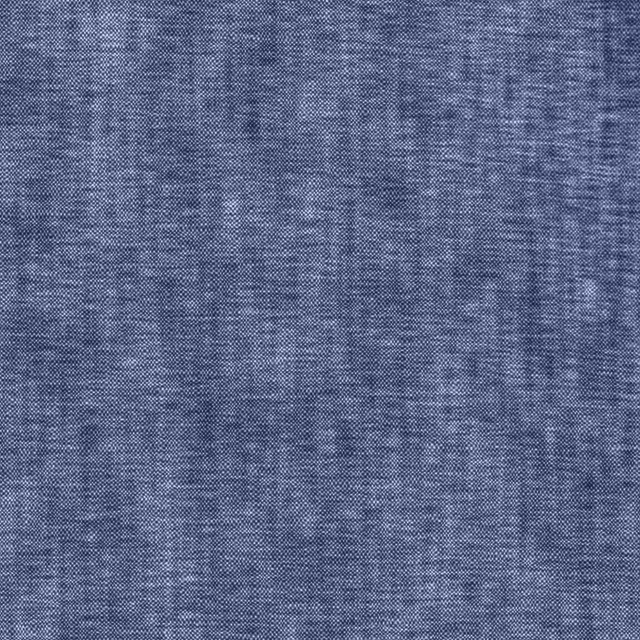
A three.js fragment shader for this texture:

```glsl
// Blue chambray cloth: a fine plain weave of pale and navy threads with slubs.
varying vec2 vUv;

const float TAU = 6.2831853;

vec2 hashGradient(vec2 cell) {
  vec3 p = fract(cell.xyx * vec3(0.1031, 0.1030, 0.0973));
  p += dot(p, p.yzx + 33.33);
  float angle = TAU * fract((p.x + p.y) * p.z);
  return vec2(cos(angle), sin(angle));
}

// Gradient noise, centred on zero
float noise(vec2 p) {
  vec2 cell = floor(p);
  vec2 f = p - cell;
  vec2 ease = f * f * f * (f * (f * 6.0 - 15.0) + 10.0);
  float a = dot(hashGradient(cell), f);
  float b = dot(hashGradient(cell + vec2(1.0, 0.0)), f - vec2(1.0, 0.0));
  float c = dot(hashGradient(cell + vec2(0.0, 1.0)), f - vec2(0.0, 1.0));
  float d = dot(hashGradient(cell + 1.0), f - 1.0);
  return mix(mix(a, b, ease.x), mix(c, d, ease.x), ease.y);
}

// Staggered pale dots where the weft passes over the warp
float weave(vec2 uv) {
  vec2 threads = uv * vec2(157.0, 141.0);
  threads.x += 0.45 * noise(uv * vec2(60.0, 14.0)) + 0.25 * noise(uv * 110.0);
  threads.y += 0.45 * noise(uv * vec2(14.0, 60.0) + 31.0);
  vec2 wave = cos(TAU * threads);
  return wave.x * wave.y;
}

// Uneven thread thickness: short weft dashes and long warp streaks
float slubs(vec2 uv) {
  float weft = noise(uv * vec2(32.0, 215.0) + 7.0);
  float longWeft = noise(uv * vec2(9.0, 120.0) + 53.0);
  float warp = noise(uv * vec2(85.0, 8.0) + 19.0);
  return 1.1 * weft + 0.6 * longWeft + 0.6 * warp;
}

void main() {
  // Gentle sag of the cloth, stronger toward the upper right
  float corner = smoothstep(0.9, 1.8, vUv.x + vUv.y);
  vec2 cloth = vUv + 0.006 * vec2(noise(vUv * 3.0), noise(vUv * 3.0 + 11.0));
  cloth.y += 0.03 * corner * vUv.x;

  // The weave blurs into weft streaks on the right
  float worn = 0.75 * smoothstep(0.55, 1.0, vUv.x + 0.3 * noise(vUv * 4.0))
             * smoothstep(0.1, 0.8, vUv.y);
  float contrast = 1.0 - 0.5 * worn;

  // Broad vertical bands and soft blotches
  float bands = 0.5 * noise(vUv * vec2(9.0, 1.5) + 3.0)
              + 0.5 * noise(vUv * vec2(14.0, 10.0) + 41.0);
  float grain = noise(cloth * vec2(290.0, 270.0) + 5.0);

  float tone = 1.55 * contrast * weave(cloth)
             + slubs(cloth) * (1.0 + 0.5 * worn) + 1.3 * grain + bands;
  tone -= 0.5 * smoothstep(0.16, 0.0, distance(vUv, vec2(1.0)));

  // Skewed brightness keeps navy gaps broad and pale dots sparse
  float light = 0.35 + 0.165 * tone + 0.02 * tone * tone;
  light = clamp(light, 0.06, 0.8);
  vec3 navyTint = vec3(0.0, 0.04, 0.17 + 0.02 * worn);
  gl_FragColor = vec4(light + navyTint, 1.0);
}
```
